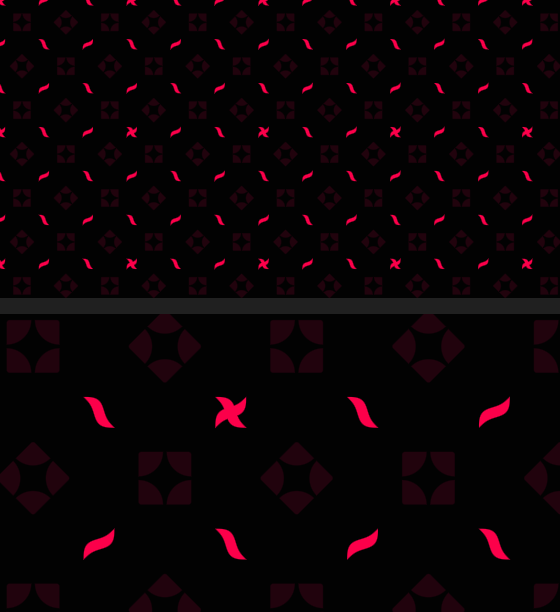
Top, the full canvas; bottom, a detail of the centre.
Reproduce this pattern procedurally as a Shadertoy shader.

```glsl
float roundedBox(vec2 p, float halfSize, float radius) {
    vec2 q = abs(p) - halfSize + radius;
    return length(max(q, 0.0)) + min(max(q.x, q.y), 0.0) - radius;
}

// Four quarter discs in the corners of a square, leaving a star between them
float starTile(vec2 p) {
    float cornerDisc = length(abs(p) - 0.2) - 0.186;
    return max(roundedBox(p, 0.2, 0.022), cornerDisc);
}

// Tapered S-shaped stroke along the falling diagonal
float swirl(vec2 p) {
    vec2 q = vec2(p.x + p.y, p.y - p.x) * 0.7071;
    float t = q.x / 0.165;
    float halfWidth = 0.045 * (1.0 - t * t);
    float stroke = abs(q.y - 0.026 * sin(3.1416 * t)) - halfWidth;
    return max(0.9 * stroke, abs(q.x) - 0.165);
}

vec2 quarterTurn(vec2 p) {
    return vec2(-p.y, p.x);
}

vec2 eighthTurn(vec2 p) {
    return vec2(p.x - p.y, p.x + p.y) * 0.7071;
}

float coverage(float dist, float pixel) {
    return clamp(0.5 - dist / pixel, 0.0, 1.0);
}

void mainImage(out vec4 fragColor, in vec2 fragCoord) {
    // Grid units, with y running down from the top edge
    float pixel = 12.747 / iResolution.x;
    vec2 p = vec2(fragCoord.x, iResolution.y - fragCoord.y) * pixel;
    p.y -= 0.007;

    // Dim tiles at cell centres, every other one turned into a diamond
    vec2 cell = floor(p);
    vec2 local = p - cell - 0.5;
    bool diamond = mod(cell.x + cell.y, 2.0) > 0.5;
    float tile = starTile(diamond ? eighthTurn(local) : local);

    // Bright swirls at cell corners, alternating in direction
    vec2 node = floor(p + 0.5);
    local = p - node;
    bool rising = mod(node.x + node.y, 2.0) > 0.5;
    float mark = swirl(rising ? quarterTurn(local) : local);

    // Both directions cross into a pinwheel at every third node
    vec2 third = mod(node + 0.5, 3.0);
    if (max(third.x, third.y) < 1.0) {
        mark = min(swirl(local), swirl(quarterTurn(local)));
    }

    vec3 color = vec3(0.007);
    color = mix(color, vec3(0.13, 0.01, 0.05), coverage(tile, 1.3 * pixel));
    color = mix(color, vec3(0.99, 0.0, 0.29), coverage(mark, 1.3 * pixel));
    fragColor = vec4(color, 1.0);
}
```
